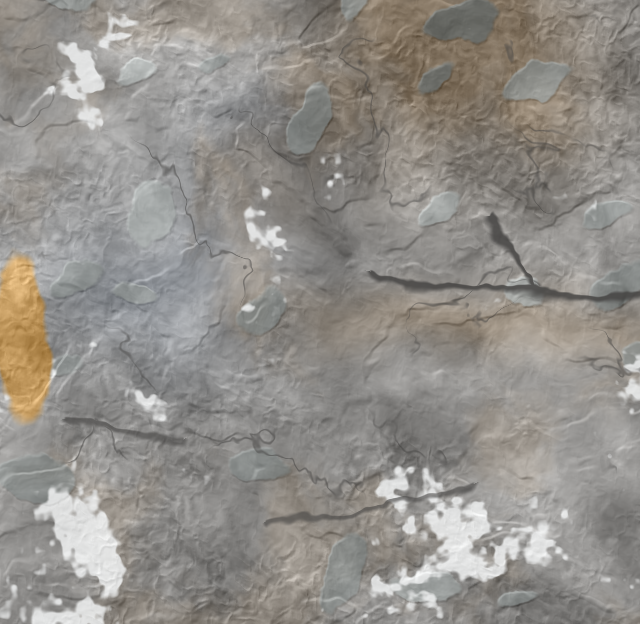
Give the GLSL for this texture, as a Shadertoy shader.

```glsl
#define LIGHT_STEP vec2(-0.0016, 0.0027)
#define RELIEF_GAIN 0.25
#define LEDGES 6.5
#define GRAIN_FREQ 72.0
#define STONE_GRID 6.5
#define GREY vec3(0.585, 0.580, 0.572)
#define BLUE_GREY vec3(0.530, 0.548, 0.572)
#define BROWN vec3(0.630, 0.565, 0.485)
#define OCHRE vec3(0.690, 0.530, 0.300)
#define STONE vec3(0.575, 0.595, 0.590)
#define LIME vec3(0.910, 0.915, 0.915)
#define SHADOW vec3(0.270, 0.265, 0.260)

float hash(vec2 p) {
    vec3 q = fract(p.xyx * vec3(0.1031, 0.1030, 0.0973));
    q += dot(q, q.yzx + 33.33);
    return fract((q.x + q.y) * q.z);
}

float noise(vec2 p) {
    vec2 i = floor(p), f = fract(p);
    f = f * f * (3.0 - 2.0 * f);
    return mix(mix(hash(i), hash(i + vec2(1, 0)), f.x),
               mix(hash(i + vec2(0, 1)), hash(i + vec2(1, 1)), f.x), f.y);
}

float fbm(vec2 p) {
    float sum = 0.0, amp = 0.5;
    for (int i = 0; i < 5; i++) {
        sum += amp * noise(p);
        p = mat2(1.6, 1.2, -1.2, 1.6) * p + 17.3;
        amp *= 0.5;
    }
    return sum / 0.97;
}

vec2 warp(vec2 p, float freq, float amount) {
    return p + amount * (vec2(fbm(p * freq + 40.0), fbm(p * freq + 90.0)) - 0.5);
}

// Soft elliptical region
float zone(vec2 p, vec2 center, vec2 size) {
    vec2 d = (p - center) / size;
    return exp(-dot(d, d));
}

// Embedded smooth pebbles: x = coverage, y = random tone
vec2 stones(vec2 p) {
    vec2 q = warp(p, 14.0, 0.05) * STONE_GRID, cell = floor(q), result = vec2(0);
    for (int y = -1; y <= 1; y++)
    for (int x = -1; x <= 1; x++) {
        vec2 id = cell + vec2(x, y) + 50.0;
        if (hash(id + 7.0) < 0.66) continue;
        vec2 d = q - (id - 50.0) - 0.2 - 0.6 * vec2(hash(id), hash(id + 21.0));
        float a = 0.5 + 1.8 * (hash(id + 33.0) - 0.5);
        d = mat2(cos(a), -sin(a), sin(a), cos(a)) * d;
        float size = mix(0.16, 0.42, hash(id + 61.0));
        float cover = 1.0 - smoothstep(-0.03, 0.03, length(d * vec2(1.0, 1.9)) - size);
        if (cover > result.x) result = vec2(cover, hash(id + 81.0));
    }
    return result;
}

// Stepped slabs, curled flakes and raised pebbles
float relief(vec2 p, float rough) {
    vec2 w = warp(p, 5.0, 0.14);
    float t = fbm(w * vec2(3.6, 5.0) + 3.0) * LEDGES;
    float slab = floor(t) + smoothstep(0.78, 1.0, fract(t));
    float chips = fbm(w * 17.0 + 11.0);
    vec2 g = warp(p, 30.0, 0.035);
    float flakes = 1.0 - abs(2.0 * noise(g * GRAIN_FREQ) - 1.0);
    flakes += 0.6 * noise(g * GRAIN_FREQ * 2.1);
    return 0.75 * slab + 1.5 * chips + rough * 0.5 * flakes + 0.45 * stones(p).x;
}

// Dark overhang: sharp upper edge, fading downward, tapered ends
float fissure(vec2 p, vec2 a, vec2 b, float depth) {
    vec2 q = warp(p, 7.0, 0.09), ab = b - a;
    float h = clamp(dot(q - a, ab) / dot(ab, ab), 0.0, 1.0);
    vec2 d = q - a - ab * h;
    float width = depth * (0.4 + 1.2 * noise(p * 16.0));
    float side = d.y > 0.0 ? 0.5 : 1.3;
    return 1.0 - smoothstep(0.2, 1.0, length(d) / (width * side));
}

void mainImage(out vec4 fragColor, in vec2 fragCoord) {
    vec2 p = fragCoord / iResolution.y;
    vec2 w = warp(p, 5.0, 0.16);

    // Mineral regions
    float blue = zone(w, vec2(0.24, 0.53), vec2(0.22, 0.15))
               + 0.7 * zone(w, vec2(0.45, 0.76), vec2(0.16, 0.12));
    float brown = zone(w, vec2(0.74, 0.91), vec2(0.21, 0.17))
                + 0.8 * zone(w, vec2(0.78, 0.50), vec2(0.32, 0.06))
                + 0.4 * zone(w, vec2(0.44, 0.69), vec2(0.10, 0.07));
    float limeZone = zone(w, vec2(0.73, 0.11), vec2(0.28, 0.13))
                   + 0.75 * zone(w, vec2(0.10, 0.10), vec2(0.15, 0.11))
                   + 0.8 * zone(w, vec2(0.08, 0.84), vec2(0.09, 0.07));
    float ochre = smoothstep(0.45, 0.6, zone(w, vec2(0.01, 0.45), vec2(0.06, 0.14)));

    // Surface lighting
    vec2 stone = stones(p);
    float rough = smoothstep(0.36, 0.60, fbm(p * 5.0 + 60.0));
    rough = mix(0.3, 1.0, rough) * (1.0 - 0.5 * min(blue, 1.0)) * (1.0 - 0.65 * stone.x);
    float slope = relief(p, rough) - relief(p + LIGHT_STEP, rough);
    float light = clamp(slope * RELIEF_GAIN, -0.22, 0.15);

    // Base colour with broad and fine mottling
    vec3 color = mix(GREY, BLUE_GREY, clamp(blue, 0.0, 1.0));
    float stain = smoothstep(0.52, 0.72, fbm(w * 6.0 + 25.0));
    color = mix(color, BROWN, clamp(0.85 * brown + 0.35 * stain, 0.0, 0.9));
    color = mix(color, STONE + 0.2 * (stone.y - 0.45), 0.8 * stone.x);
    color = mix(color, OCHRE, ochre);
    color += 0.28 * (fbm(w * 3.5 + 5.0) - 0.5) + 0.30 * (fbm(w * 13.0 + 31.0) - 0.5);
    color += rough * 0.13 * (noise(warp(p, 30.0, 0.03) * 115.0) - 0.5);
    color += light;

    // Crusted lime deposits
    float crust = fbm(w * 9.0 + 13.0) + 0.16 * (noise(p * 85.0) - 0.5) + 0.26 * limeZone;
    float lime = smoothstep(0.73, 0.81, crust) * (1.0 - ochre);
    color = mix(color, LIME + 0.6 * light, 0.92 * lime);

    // Cracks and overhangs
    float crack = fissure(p, vec2(0.60, 0.565), vec2(1.05, 0.54), 0.014);
    crack = max(crack, fissure(p, vec2(0.78, 0.67), vec2(0.86, 0.55), 0.008));
    crack = max(crack, 0.7 * fissure(p, vec2(0.10, 0.31), vec2(0.31, 0.30), 0.010));
    crack = max(crack, 0.7 * fissure(p, vec2(0.45, 0.16), vec2(0.76, 0.22), 0.008));
    float vein = abs(fbm(w * 6.0 + 71.0) - 0.5);
    float hairline = (1.0 - smoothstep(0.0, 0.014, vein)) * smoothstep(0.5, 0.65, fbm(p * 7.0 + 8.0));
    color = mix(color, SHADOW, max(0.85 * crack, 0.5 * hairline));

    fragColor = vec4(clamp(color, 0.0, 1.0), 1.0);
}
```
